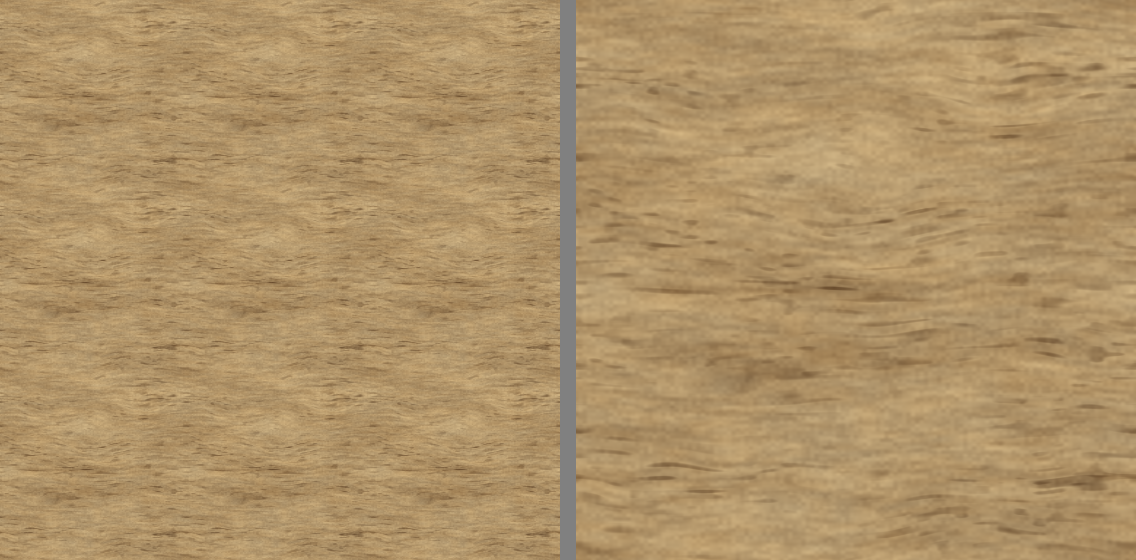
Left, the full canvas; right, a detail of the centre.
A WebGL 2 fragment shader for this texture:

```glsl
#version 300 es
precision highp float;

uniform vec2 u_resolution;
out vec4 fragColor;

float hash(vec2 cell, float seed) {
    return fract(sin(dot(cell, vec2(12.9898, 78.233)) + seed * 3.71) * 43758.5453);
}

// Value noise that wraps after a whole number of cells per tile.
float wrapNoise(vec2 p, vec2 cells, float seed) {
    vec2 q = p * cells;
    vec2 cell = floor(q);
    vec2 f = q - cell;
    f = f * f * (3.0 - 2.0 * f);
    vec2 lo = mod(cell, cells);
    vec2 hi = mod(cell + 1.0, cells);
    float bottom = mix(hash(lo, seed), hash(vec2(hi.x, lo.y), seed), f.x);
    float top = mix(hash(vec2(lo.x, hi.y), seed), hash(hi, seed), f.x);
    return mix(bottom, top, f.y);
}

float centered(vec2 p, vec2 cells, float seed) {
    return wrapNoise(p, cells, seed) - 0.5;
}

// Short dark pores, gathered in patches.
float pores(vec2 p, vec2 cells, float seed) {
    float patches = smoothstep(0.25, 0.8, wrapNoise(p, vec2(5.0, 14.0), seed + 1.0));
    return smoothstep(0.62, 0.95, wrapNoise(p, cells, seed)) * patches;
}

void main() {
    // Three wood tiles along each side of the canvas.
    vec2 p = gl_FragCoord.xy / u_resolution * 3.0;

    // Gentle waviness of the fibres.
    vec2 fibre = p;
    fibre.y += 0.045 * centered(p, vec2(4.0, 5.0), 1.0);
    fibre.y += 0.014 * centered(p, vec2(11.0, 17.0), 2.0);

    // Broad bands down to fine fibres.
    float tone = 0.085 * centered(fibre, vec2(3.0, 8.0), 3.0);
    tone += 0.065 * centered(fibre, vec2(6.0, 26.0), 4.0);
    tone += 0.080 * centered(fibre, vec2(11.0, 84.0), 5.0);
    tone += 0.070 * centered(fibre, vec2(31.0, 122.0), 6.0);
    tone += 0.060 * centered(p, vec2(128.0, 150.0), 7.0);

    // Pores, long and short.
    tone -= 0.15 * pores(fibre, vec2(13.0, 96.0), 8.0);
    tone -= 0.11 * pores(fibre, vec2(29.0, 112.0), 10.0);

    // One darker growth line per tile.
    float growth = (fract(fibre.y) - 0.49) / 0.016;
    tone -= 0.075 * exp(-growth * growth) * wrapNoise(fibre, vec2(7.0, 60.0), 12.0);

    // Brown wood, drifting between greyer and warmer.
    float warmth = centered(fibre, vec2(5.0, 19.0), 13.0) + centered(fibre, vec2(23.0, 75.0), 14.0);
    vec3 wood = vec3(0.697, 0.584, 0.413) + tone * vec3(1.0, 1.0, 0.82);
    wood += warmth * vec3(0.012, -0.004, -0.020);

    fragColor = vec4(wood, 1.0);
}
```
